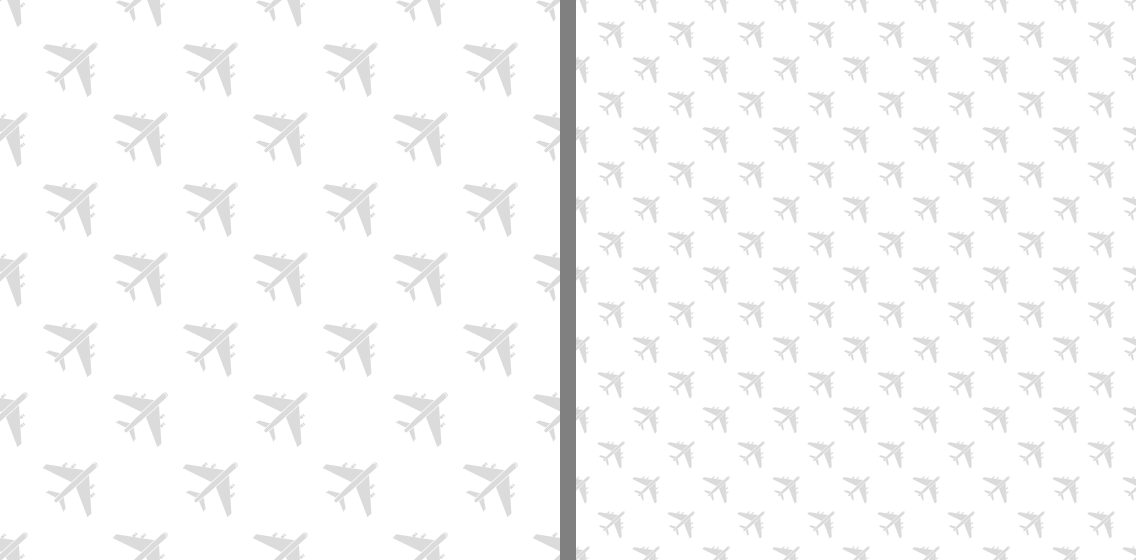
Left: one tile. Right: repeated 2 by 2.
This pattern is drawn by a Shadertoy shader. Its source:

```glsl
// Pale grey airliners flying up to the right, in staggered rows on white.

const float REPEATS = 4.0;    // whole periods across and down the canvas
const float PERIOD = 192.0;   // plane units in one period
const float HEADING = 0.74;   // flight direction in radians
const float AXIS_SHIFT = 2.1; // sideways offset of the plane's axis
const float SEAM = 0.9;       // white line between body and wings
const vec3 PAPER = vec3(1.0);
const vec3 INK = vec3(0.86);

// Signed distance to the line a-b, positive on its right side
float edge(vec2 p, vec2 a, vec2 b) {
    vec2 e = normalize(b - a);
    return dot(p - a, vec2(e.y, -e.x));
}

// Convex quad with corners in counterclockwise order
float quad(vec2 p, vec2 a, vec2 b, vec2 c, vec2 d) {
    return max(max(edge(p, a, b), edge(p, b, c)),
               max(edge(p, c, d), edge(p, d, a)));
}

float box(vec2 p, vec2 halfSize, float radius) {
    vec2 q = abs(p) - halfSize + radius;
    return length(max(q, 0.0)) + min(max(q.x, q.y), 0.0) - radius;
}

// Round-ended body that narrows towards the tail
float fuselage(vec2 p, float tail, float nose) {
    float radius = mix(2.4, 3.8, smoothstep(tail, tail + 24.0, p.x));
    return length(vec2(p.x - clamp(p.x, tail, nose), p.y)) - radius;
}

// Nacelle ahead of the wing, with a white slit behind its intake
float engine(vec2 p) {
    float slit = abs(p.x - 1.2) - 0.4;
    return max(box(p, vec2(3.6, 1.9), 0.6), -slit);
}

// Plane with x pointing to the nose and y along the wings
float airliner(vec2 p) {
    vec2 m = vec2(p.x, abs(p.y));
    float body = fuselage(p, -23.8, 48.2);

    float wing = quad(m, vec2(36.7, 0.0), vec2(-0.3, 46.0),
                         vec2(-7.4, 45.5), vec2(10.6, 0.0));
    float fin = quad(m, vec2(-10.8, 0.0), vec2(-21.8, 17.0),
                        vec2(-26.7, 17.7), vec2(-20.2, 0.0));
    float engines = min(engine(m - vec2(25.6, 19.0)),
                        engine(m - vec2(18.0, 28.0)));
    float surfaces = max(min(min(wing, fin), engines), SEAM - body);

    // Cockpit window: a thin arc inside the nose
    float arc = abs(length(p - vec2(47.6, 0.0)) - 2.5) - 0.4;
    float window = max(arc, 47.8 - p.x);
    return min(max(body, -window), surfaces);
}

// One lattice of planes, shifted by a fraction of a period
float lattice(vec2 uv, float shift) {
    vec2 p = (fract(uv * REPEATS + shift) - 0.5) * PERIOD;
    float c = cos(HEADING), s = sin(HEADING);
    vec2 q = vec2(c * p.x + s * p.y, c * p.y - s * p.x);
    return airliner(q - vec2(0.0, AXIS_SHIFT));
}

void mainImage(out vec4 fragColor, in vec2 fragCoord) {
    vec2 uv = fragCoord / iResolution.xy;
    float pixel = REPEATS * PERIOD / iResolution.y;

    // Two lattices half a period apart give the staggered rows
    float d = min(lattice(uv, 0.0), lattice(uv, 0.5));
    float ink = clamp(0.5 - d / pixel, 0.0, 1.0);
    fragColor = vec4(mix(PAPER, INK, ink), 1.0);
}
```
